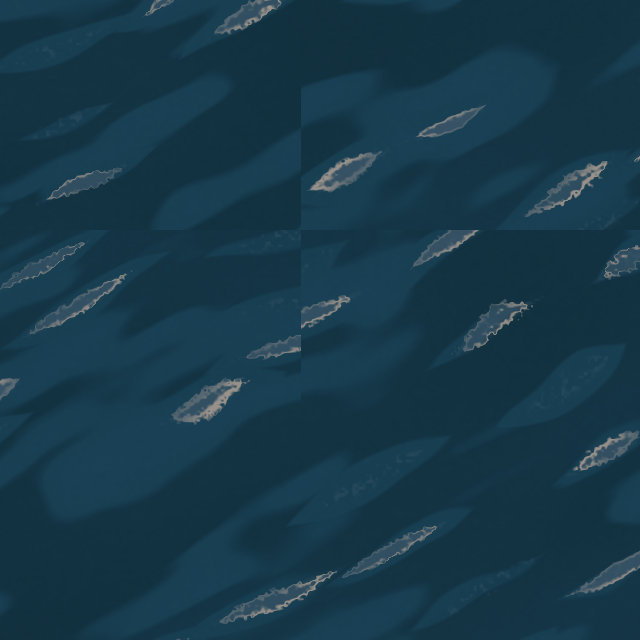
A WebGL 1 fragment shader for this texture:

```glsl
precision highp float;
// Dark teal water with slanting ripples and grainy, pale glints of light.

uniform vec2 u_resolution;

float hash(vec2 p) {
  return fract(sin(dot(p, vec2(127.1, 311.7))) * 43758.5453);
}

float noise(vec2 p) {
  vec2 i = floor(p), f = fract(p);
  f = f * f * (3.0 - 2.0 * f);
  return mix(mix(hash(i), hash(i + vec2(1.0, 0.0)), f.x),
             mix(hash(i + vec2(0.0, 1.0)), hash(i + 1.0), f.x), f.y);
}

// Distance in a lens with pointed ends: 0 on the axis, 1 on the outline.
float lens(vec2 p, vec2 halfSize) {
  p /= halfSize;
  return abs(p.y) + p.x * p.x;
}

void main() {
  vec2 uv = gl_FragCoord.xy / u_resolution;

  // Seams where patches of water meet.
  float upper = step(0.64, uv.y);
  float right = step(0.47, uv.x) * smoothstep(0.3, 0.64, uv.y);
  vec2 p = uv + upper * vec2(0.37, 0.21) + right * vec2(0.03, -0.05);

  // Axes along and across the ripples, gently bent.
  vec2 q = mat2(0.88, -0.47, 0.47, 0.88) * p;
  q.y += 0.06 * (noise(q * vec2(4.0, 5.0) + 7.0) - 0.5);
  q.y += 0.012 * (noise(q * vec2(14.0, 18.0)) - 0.5);

  float swell = 0.68 * noise(q * vec2(4.0, 15.0) + 31.0)
              + 0.32 * noise(q * vec2(9.0, 32.0) + 3.0);
  float grain = 0.6 * noise(uv * 190.0) + 0.4 * noise(q * vec2(70.0, 150.0));

  // Scattered crests, some of them carrying a glint.
  vec2 cellSize = vec2(0.27, 0.105);
  vec2 cell = floor(q / cellSize);
  float crest = 0.0, fill = 0.0, rim = 0.0;
  for (int j = -1; j <= 1; j++) {
    for (int i = -1; i <= 1; i++) {
      vec2 id = cell + vec2(float(i), float(j));
      float a = hash(id + 0.3), b = hash(id + 5.7), c = hash(id + 9.1);
      vec2 d = q - (id + 0.5 + 0.6 * (vec2(a, b) - 0.5)) * cellSize;
      vec2 size = vec2(0.11 + 0.07 * b, 0.026 + 0.016 * a);
      crest = max(crest, (1.0 - lens(d, size)) * step(0.25, c));

      float lit = step(0.52, c);
      float rough = mix(0.35, 1.3, hash(id + 2.9));
      vec2 glintSize = vec2(0.045 + 0.06 * b, 0.012 + 0.009 * a);
      float e = lens(d, glintSize) + rough * (grain - 0.5);
      float inside = lit * (1.0 - smoothstep(0.78, 1.0, e));
      fill = max(fill, inside * mix(1.0, 0.65, rough - 0.35));
      // The outline is brightest along one side and toward one end.
      float edge = smoothstep(0.4, 0.8, e + 0.35 * (a - 0.4));
      float side = smoothstep(-0.8, 0.7, (d.x / glintSize.x - d.y / glintSize.y) * sign(b - 0.4));
      rim = max(rim, inside * edge * mix(0.35, 1.0, side));
    }
  }

  // Water tones, then the bluish body of each glint and its pale rim.
  vec3 deep = mix(vec3(0.07, 0.19, 0.245), vec3(0.08, 0.21, 0.275), noise(q * vec2(3.0, 8.0)));
  vec3 ripple = mix(vec3(0.085, 0.23, 0.3), vec3(0.1, 0.255, 0.335), swell);
  float height = swell + 0.5 * max(crest, 0.0);
  vec3 color = mix(deep, ripple, smoothstep(0.56, 0.67, height));

  float speckle = smoothstep(0.52, 0.8, grain) * smoothstep(0.45, 0.8, crest);
  color = mix(color, vec3(0.22, 0.34, 0.4), 0.35 * speckle);
  color = mix(color, vec3(0.24, 0.34, 0.41), 0.85 * fill);
  color = mix(color, vec3(0.6, 0.57, 0.54), rim * smoothstep(0.2, 0.6, grain + 0.15));
  color += 0.008 * (grain - 0.5);

  gl_FragColor = vec4(color, 1.0);
}
```
